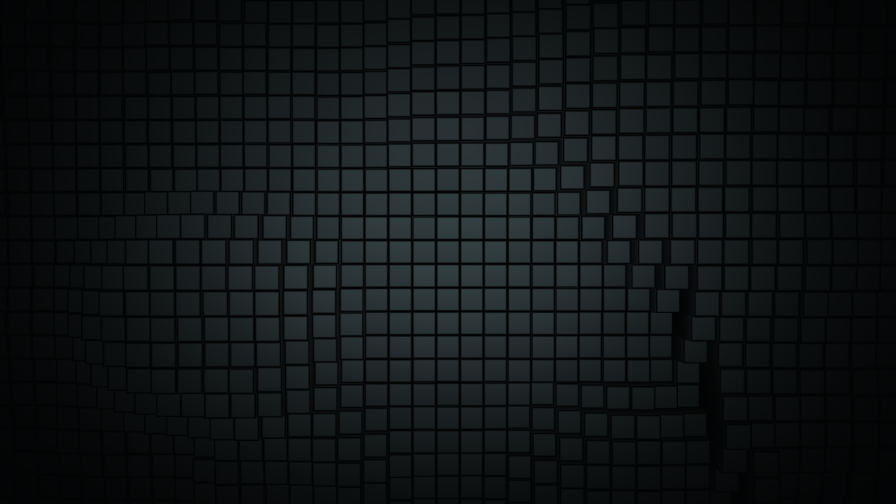
A WebGL 1 fragment shader for this background:

```glsl
precision highp float;
// A wall of dark cubes at uneven heights, seen head-on under a dim pool of light.
uniform vec2 u_resolution;

const float PITCH = 0.0463;      // cube width, in canvas heights
const float MAX_HEIGHT = 0.16;   // as a share of the camera distance
const float BASE_HEIGHT = 0.02;
const float WAVE = 0.018;        // broad random relief
const float JITTER = 0.005;      // random relief of each cube
const float GAP_INNER = 0.015;   // dark seam, in cube widths
const float GAP_OUTER = 0.095;
const float SIDE_LIGHT = 0.48;
const float SIDE_FADE = 0.011;   // depth over which a side falls to black
const vec2 POOL_CENTER = vec2(0.0, 0.02);
const vec2 POOL_SIZE = vec2(0.56, 0.41);
const vec3 CUBE_COLOR = vec3(0.196, 0.236, 0.248);
const vec3 SHADOW_COLOR = vec3(0.008, 0.012, 0.013);

float hash(vec2 p) {
  vec3 q = fract(vec3(p.xyx) * 0.1031);
  q += dot(q, q.yzx + 33.33);
  return fract((q.x + q.y) * q.z);
}

float noise(vec2 p) {
  vec2 i = floor(p);
  vec2 f = fract(p);
  f = f * f * (3.0 - 2.0 * f);
  float low = mix(hash(i), hash(i + vec2(1.0, 0.0)), f.x);
  float high = mix(hash(i + vec2(0.0, 1.0)), hash(i + vec2(1.0, 1.0)), f.x);
  return mix(low, high, f.y);
}

// Flat-topped elliptical hill
float mound(vec2 p, vec2 center, vec2 radius, float plateau) {
  return 1.0 - smoothstep(plateau, 1.0, length((p - center) / radius));
}

float cubeHeight(vec2 cell) {
  vec2 p = cell * PITCH;
  float h = BASE_HEIGHT + 0.03 * p.y;

  // Terrace above a line that bends down towards the right
  float rim = 0.17 - 1.1 * max(p.x - 0.18, 0.0) - 3.0 * max(p.x - 0.44, 0.0);
  float terrace = smoothstep(-0.07, 0.11, p.y - rim);
  float terraceHeight = mix(0.028, 0.085, smoothstep(0.02, 0.36, p.x));
  h += terrace * terraceHeight * smoothstep(-0.2, 0.0, p.x);

  // Hills on the left and along the bottom
  h += 0.08 * mound(p, vec2(-0.46, -0.12), vec2(0.32, 0.27), 0.42);
  h += 0.04 * mound(p, vec2(-0.30, -0.46), vec2(0.23, 0.28), 0.5);
  h += 0.05 * mound(p, vec2(0.36, -0.43), vec2(0.27, 0.21), 0.4);

  // Broad waves grow away from the middle
  float outer = smoothstep(0.15, 0.6, length(p));
  h += WAVE * (noise(p * 6.0 + 17.0) - 0.3) * (0.3 + outer);
  h += JITTER * (hash(cell + 71.0) - 0.5);
  return clamp(h, 0.0, MAX_HEIGHT);
}

vec3 lightPool(vec2 p) {
  vec2 d = (p - POOL_CENTER) / POOL_SIZE;
  return CUBE_COLOR * exp(-dot(d, d));
}

// Walk the grid along the view ray, from the highest level to the floor
vec3 cubeWall(vec2 p) {
  vec2 outward = vec2(p.x < 0.0 ? -1.0 : 1.0, p.y < 0.0 ? -1.0 : 1.0);
  p = outward * max(abs(p), vec2(0.00001));
  vec2 cell = floor(p * (1.0 - MAX_HEIGHT) / PITCH + 0.5);
  float level = MAX_HEIGHT;
  vec3 light = lightPool(p);

  for (int i = 0; i < 10; i++) {
    float h = cubeHeight(cell);
    if (level < h) {
      // Side face, darker with depth
      float depth = (h - level) * length(p);
      return SHADOW_COLOR + light * SIDE_LIGHT * exp(-depth / SIDE_FADE);
    }
    vec2 exits = 1.0 - (cell + 0.5 * outward) * PITCH / p;
    float nextLevel = max(exits.x, exits.y);
    if (nextLevel <= h) {
      // Top face with a soft dark seam
      vec2 local = p * (1.0 - h) / PITCH - cell;
      vec2 inset = 0.5 - abs(local);
      float face = smoothstep(GAP_INNER, GAP_OUTER, min(inset.x, inset.y));
      float tone = 0.92 + 1.6 * h + 0.12 * local.y;
      tone *= 0.95 + 0.1 * hash(cell + 9.0);
      return SHADOW_COLOR + light * tone * face;
    }
    level = nextLevel;
    cell += exits.x > exits.y ? vec2(outward.x, 0.0) : vec2(0.0, outward.y);
  }
  return SHADOW_COLOR;
}

void main() {
  // Four samples smooth the cube outlines
  vec3 color = vec3(0.0);
  for (int y = 0; y < 2; y++) {
    for (int x = 0; x < 2; x++) {
      vec2 offset = vec2(float(x), float(y)) * 0.5 - 0.25;
      vec2 p = (gl_FragCoord.xy + offset - 0.5 * u_resolution) / u_resolution.y;
      color += 0.25 * cubeWall(p);
    }
  }
  gl_FragColor = vec4(color, 1.0);
}
```
